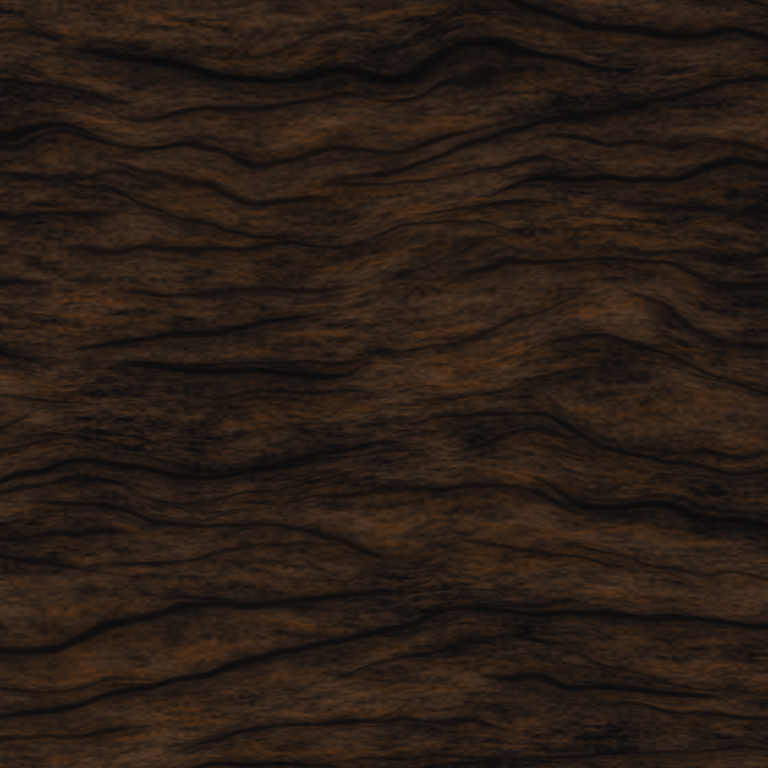
Write a WebGL 1 fragment shader that draws this texture.

```glsl
precision highp float;
// Dark weathered wood with wavy horizontal grain and hooked, tapering cracks.
uniform vec2 u_resolution;

vec2 hash2(vec2 p) {
  vec3 q = fract(p.xyx * vec3(0.1031, 0.1030, 0.0973));
  q += dot(q, q.yzx + 33.33);
  return fract((q.xx + q.yz) * q.zy);
}

float noise(vec2 p) {
  vec2 i = floor(p), f = fract(p);
  f = f * f * (3.0 - 2.0 * f);
  float low = mix(hash2(i).x, hash2(i + vec2(1.0, 0.0)).x, f.x);
  float high = mix(hash2(i + vec2(0.0, 1.0)).x, hash2(i + 1.0).x, f.x);
  return mix(low, high, f.y);
}

float fbm(vec2 p) {
  float sum = 0.0, amp = 0.5;
  for (int i = 0; i < 4; i++) {
    sum += amp * noise(p);
    p = p * 2.03 + vec2(17.3, 9.1);
    amp *= 0.5;
  }
  return sum / 0.9375;
}

// One curved crack per cell: x is the sharp core, y the soft shade around it.
vec2 cracks(vec2 p, vec2 cell, float width, float seed) {
  vec2 home = floor(p / cell);
  vec2 result = vec2(0.0);
  for (int j = -2; j <= 2; j++) {
    for (int i = -1; i <= 1; i++) {
      vec2 id = home + vec2(float(i), float(j));
      vec2 place = hash2(id + seed);
      vec2 form = hash2(id + seed + 41.7);
      vec2 extra = hash2(id + seed + 87.2);
      vec2 d = p - (id + 0.25 + 0.5 * place) * cell;

      // Sloping middle, ends that hook up or down
      float halfLength = cell.x * mix(0.3, 0.8, form.x);
      float t = clamp(d.x / halfLength, -1.0, 1.0);
      float slope = (form.y - 0.5) * 0.34;
      float hook = (extra.x - 0.5) * cell.y * 1.6;
      float t6 = t * t * t * t * t * t;
      float steep = slope + 7.0 * hook * t6 / halfLength;
      float dist = (d.y - slope * d.x - hook * t6 * t) / sqrt(1.0 + steep * steep);

      float taper = 1.0 - smoothstep(0.55, 1.0, abs(t));
      float w = width * (0.3 + 0.7 * taper) * mix(0.5, 1.3, extra.y);
      float core = taper * (1.0 - smoothstep(0.25 * w, w, abs(dist)));
      float reach = width * (dist > 0.0 ? 2.6 : 4.6);
      float shade = taper * exp(-abs(dist) / reach);
      result = max(result, vec2(core, shade) * mix(0.5, 1.0, extra.y));
    }
  }
  return result;
}

void main() {
  vec2 uv = gl_FragCoord.xy / u_resolution.y;

  // Bend the wood fibres; the fine grain stays closer to horizontal
  vec2 p = uv + 3.0;
  p.y += 0.14 * (fbm(uv * vec2(2.8, 3.4) + 5.0) - 0.5);
  p.y += 0.012 * (noise(uv * vec2(10.0, 16.0) + 31.0) - 0.5);
  p.y += 0.003 * (noise(uv * vec2(38.0, 60.0) + 11.0) - 0.5);
  vec2 grain = mix(uv + 3.0, p, 0.55);

  // Large and small cracks
  vec2 large = cracks(p, vec2(0.6, 0.105), 0.0064, 3.0);
  vec2 small = cracks(p + 0.37, vec2(0.32, 0.075), 0.0045, 59.0);
  float core = max(large.x, 0.6 * small.x);
  float shade = max(large.y, 0.75 * small.y);

  // Blotches, streaks and fine fibres
  float blotch = fbm(p * vec2(5.0, 14.0) + 70.0) - 0.5;
  float streak = fbm(grain * vec2(16.0, 85.0) + 20.0) - 0.5;
  float fibre = noise(grain * vec2(44.0, 210.0)) - 0.5;
  float speck = noise(grain * vec2(140.0, 300.0) + 7.0) - 0.5;
  float tone = 0.7 + 1.2 * blotch + 0.95 * streak + 0.5 * fibre + 0.5 * speck;
  tone *= 1.0 - 0.86 * shade;
  tone = clamp(tone, 0.0, 1.25);

  // Charcoal to brown, with thin rusty streaks
  vec3 color = mix(vec3(0.058, 0.051, 0.054), vec3(0.258, 0.178, 0.122), tone);
  float rust = smoothstep(0.45, 0.7, fbm(grain * vec2(12.0, 70.0) + 110.0));
  color *= mix(vec3(1.0), vec3(1.1, 0.98, 0.76), rust * min(tone, 1.0));
  color = mix(color, vec3(0.042, 0.038, 0.041), 0.85 * core);

  gl_FragColor = vec4(color, 1.0);
}
```
